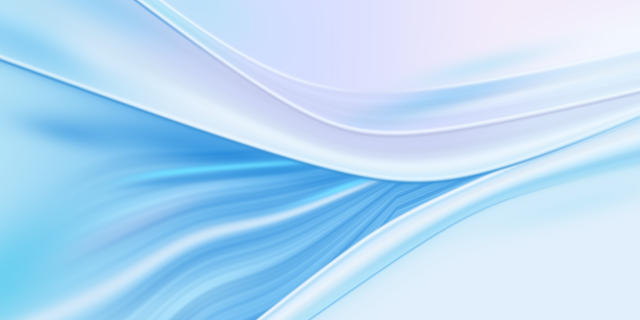
Give the GLSL for this background, as a Shadertoy shader.

```glsl
// Flowing translucent silk: pearl folds over blue strands, with a pale ribbon below.
#define STRAND_DENSITY 9.0
#define STRAND_CONTRAST 0.13
#define SHEEN 0.75
#define RIM 0.006

const vec3 WHITE = vec3(.95, .98, 1);
const vec3 PEARL = vec3(.85, .92, .98);
const vec3 LILAC = vec3(.79, .82, .95);
const vec3 ROSE = vec3(.95, .92, .98);
const vec3 ICE = vec3(.70, .89, .97);
const vec3 SKY = vec3(.52, .80, .95);
const vec3 AZURE = vec3(.40, .71, .93);
const vec3 DEEP = vec3(.20, .58, .87);
const vec3 AQUA = vec3(.34, .80, .93);

// Hyperbola through pivot, easing from one slope to another
float bend(float x, vec2 pivot, float slopeL, float slopeR, float roundness) {
  float d = x - pivot.x;
  float curve = sqrt(d * d + roundness * roundness) - roundness;
  return pivot.y + .5 * ((slopeL + slopeR) * d + (slopeR - slopeL) * curve);
}

float line(float d, float width) {
  return exp(-d * d / (width * width));
}

float cover(float d, float feather) {
  return smoothstep(-feather, feather, d);
}

// Sheared gaussian patch of colour
void dab(inout vec3 col, vec3 tone, float amount, vec2 q, vec2 radius, float slope) {
  q.y -= slope * q.x;
  q /= radius;
  col = mix(col, tone, amount * exp(-dot(q, q)));
}

// Layered sines across the strands, warped along them
float strands(float t, float x) {
  float sum = 0., amp = .5, freq = STRAND_DENSITY;
  for (float i = 0.; i < 4.; i++) {
    sum += amp * sin(freq * t + 1.7 * i + 1.5 * sin(2.3 * x + i));
    freq *= 1.9;
    amp *= .62;
  }
  return sum;
}

// Backdrop and the translucent fold below its ridge
vec3 veil(vec2 p, float ridge, float crease) {
  vec3 back = mix(LILAC + .05, ROSE, smoothstep(.9, 1.65, p.x));
  dab(back, ICE, .7, p - vec2(.6, 1), vec2(.22, .14), -.4);
  dab(back, WHITE, .8, p - vec2(2, .88), vec2(.4, .12), .2);
  dab(back, ICE, .6, p - vec2(1.5, .79), vec2(.22, .035), .25);

  float t = (p.y - crease) / max(ridge - crease, .02);
  vec3 fold = mix(ICE, LILAC + .03, smoothstep(.5, .85, p.x));
  fold = mix(fold, PEARL, smoothstep(1.35, 1.9, p.x));
  dab(fold, SKY, .6, p - vec2(1.38, .69), vec2(.27, .045), .28);
  float gloss = line(t - .5 - .1 * sin(4. * p.x), .13);
  fold = mix(fold, WHITE, .55 * gloss * smoothstep(1.1, 1.6, p.x));
  fold += .018 * strands(t, p.x);
  vec3 col = mix(back, fold, cover(ridge - p.y, .016));
  float visible = 1. - .8 * line(p.x - 1.18, .2);
  return mix(col, WHITE, SHEEN * visible * line(p.y - ridge, RIM));
}

// Large pearl sheet between the crease and the hem
vec3 sheet(vec2 p, float crease, float hem) {
  float t = (p.y - hem) / max(crease - hem, .02);
  vec3 col = mix(PEARL, LILAC, smoothstep(.25, .8, t));
  col = mix(col, PEARL, .7 * smoothstep(1.3, 1.8, p.x));
  col = mix(ICE, col, .25 + .75 * smoothstep(.1, .6, p.x));
  dab(col, SKY, .85, p - vec2(.08, .86), vec2(.26, .07), -.4);
  dab(col, SKY, .65, p - vec2(.3, 1), vec2(.25, .07), -.5);
  dab(col, PEARL, .7, p - vec2(.32, .83), vec2(.13, .07), -.5);
  col = mix(col, WHITE, .6 * line(t - .3, .13) * smoothstep(.3, .8, p.x));
  col = mix(col, ICE, .7 * line(t, .16) * smoothstep(.7, 1.1, p.x));
  return col + .012 * strands(t, p.x);
}

// Blue strands converging under the hem
vec3 depths(vec2 p, float hem) {
  float upper = bend(p.x, vec2(.3, .41), .75, .06, .15);
  float lower = .448 + .42 * (p.x - 1.2) + .055 * line(p.x - .6, .22);
  float t = (p.y - lower) / max(upper - lower, .05);
  vec3 col = mix(ICE, AZURE, smoothstep(-.1, .85, p.x));
  dab(col, SKY, .7, p - vec2(.2, .28), vec2(.3, .16), .5);
  dab(col, AQUA, .7, p - vec2(0, .12), vec2(.2, .15), .5);
  dab(col, LILAC, .4, p - vec2(.42, .3), vec2(.22, .04), .45);
  dab(col, ICE, .6, p - vec2(.58, .06), vec2(.3, .07), .45);
  dab(col, DEEP, .9, p - vec2(.72, .515), vec2(.4, .055), -.2);
  dab(col, DEEP, .5, p - vec2(.22, .585), vec2(.15, .04), -.2);
  float inside = smoothstep(.1, .5, p.x) * (1. - smoothstep(1., 1.6, t));
  col += STRAND_CONTRAST * inside * strands(t, p.x) * vec3(.8, .6, .3);
  float span = smoothstep(.3, .55, p.x) * (1. - smoothstep(.9, 1.05, p.x));
  col = mix(col, AQUA + .1, .8 * span * line(p.y - upper, .012));
  col = mix(col, DEEP, .6 * span * line(p.y - upper + .025, .014));
  float width = mix(.035, .012, smoothstep(.2, 1.1, p.x));
  col = mix(col, PEARL, .85 * line(p.y - lower, width));
  dab(col, AQUA + .15, .7, p - vec2(1.1, .425), vec2(.17, .012), .36);
  return mix(col, DEEP, .45 * exp(-abs(hem - p.y) / .02));
}

// Pale ribbon and the calm surface beneath it
vec3 ribbon(vec2 p, float top, float bottom, float aa) {
  float t = (p.y - bottom) / max(top - bottom, .03);
  vec3 band = mix(ICE, PEARL, smoothstep(.1, .65, t));
  band = mix(band, SKY, .55 * line(t - .2, .13) * smoothstep(.95, 1.4, p.x));
  band = mix(band, WHITE, .6 * line(t - .55, .14));
  band = mix(band, SKY, .4 * line(t - .85, .1)) + .02 * strands(t, p.x);
  vec3 ground = mix(PEARL, WHITE, .3);
  dab(ground, ICE, .5, p - vec2(1.8, .36), vec2(.3, .045), .25);
  ground = mix(ground, ICE, .7 * exp(-max(bottom - p.y, 0.) / .035));
  vec3 col = mix(band, ground, cover(bottom - p.y, 2. * aa));
  float fade = 1. - smoothstep(1.3, 1.9, p.x);
  col = mix(col, AZURE, .6 * fade * line(p.y - bottom, .004));
  return mix(col, WHITE, SHEEN * line(p.y - top + .008, RIM));
}

void mainImage(out vec4 fragColor, in vec2 fragCoord) {
  float aa = 1.5 / iResolution.y;
  vec2 p = fragCoord / iResolution.xy * vec2(2, 1);
  float ridge = bend(p.x, vec2(.95, .745), -.85, .25, .35);
  float crease = bend(p.x, vec2(1.08, .6), -.78, .25, .25);
  float hem = bend(p.x, vec2(1.33, .43), -.37, .45, .3);
  float top = bend(p.x, vec2(1.2, .297), .8, .42, .15);
  float bottom = bend(p.x, vec2(1.5, .342), .72, .2, .2);
  // Layers from back to front
  vec3 col = veil(p, ridge, crease);
  col = mix(col, sheet(p, crease, hem), cover(crease - p.y, .008));
  vec3 shade = mix(DEEP, LILAC - .08, smoothstep(.45, .75, p.x));
  col = mix(col, shade, .6 * line(p.y - crease + .008, .005));
  col = mix(col, WHITE, SHEEN * line(p.y - crease - .004, RIM));
  col = mix(col, depths(p, hem), cover(hem - p.y, aa));
  col = mix(col, ribbon(p, top, bottom, aa), cover(min(top, hem) - p.y, aa));
  // Hem shadow and bright lip
  float fade = 1. - smoothstep(1.5, 1.95, p.x);
  col = mix(col, DEEP - .06, .6 * fade * line(p.y - hem, .005));
  col = mix(col, WHITE, .6 * line(p.y - hem - .012, RIM));
  fragColor = vec4(clamp(col, 0., 1.), 1);
}
```
